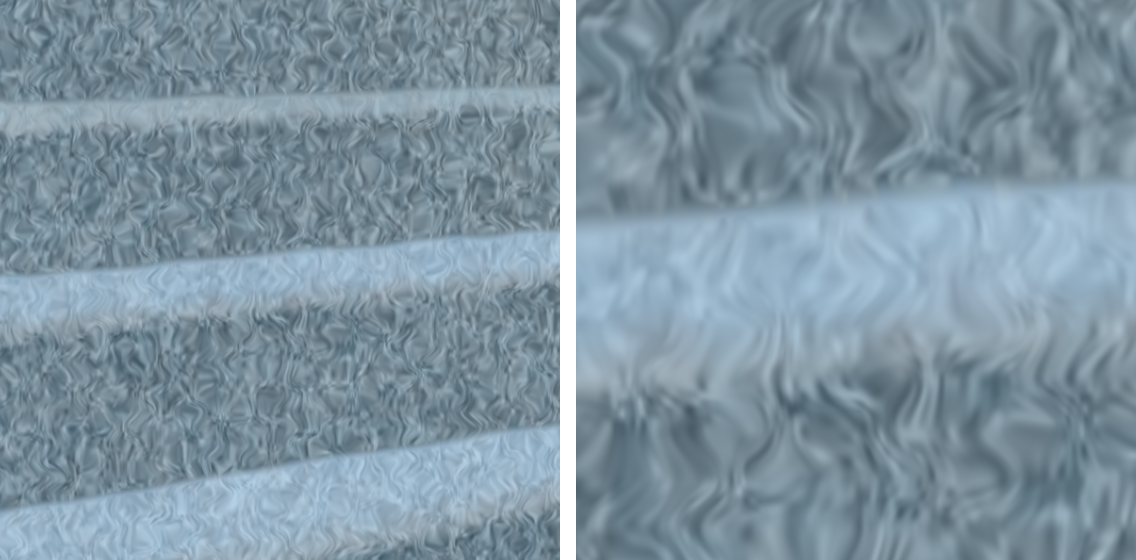
Left: the whole. Right: its middle third, enlarged.
A Shadertoy shader for this texture:

```glsl
// Carpeted steps: three pale treads slant across darker risers, growing
// wider and steeper towards the bottom. Each tread is a soft-edged band,
// and warped, upright value noise gives the pile its woolly grain.

float hash(vec2 p) {
    vec3 q = fract(vec3(p.xyx) * 0.1031);
    q += dot(q, q.yzx + 33.33);
    return fract((q.x + q.y) * q.z);
}

float noise(vec2 p) {
    vec2 cell = floor(p), f = fract(p);
    f = f * f * (3.0 - 2.0 * f);
    return mix(mix(hash(cell), hash(cell + vec2(1, 0)), f.x),
               mix(hash(cell + vec2(0, 1)), hash(cell + vec2(1, 1)), f.x), f.y);
}

// Short upright fibres, bent by a slower noise; centred on zero
float pile(vec2 p) {
    vec2 bend = vec2(noise(p * 34.0), noise(p * 34.0 + 71.0)) - 0.5;
    p += bend * 0.026;
    float tufts = noise(p * vec2(118.0, 62.0) + 13.0);
    float fibres = noise(p * vec2(190.0, 105.0) + 47.0);
    return tufts * 0.58 + fibres * 0.42 - 0.5;
}

void mainImage(out vec4 fragColor, in vec2 fragCoord) {
    vec2 uv = fragCoord / iResolution.xy;
    float grain = pile(uv);
    float patches = noise(uv * vec2(7.0, 9.0) + 5.0) - 0.5;

    // Risers: slate, a little greyer towards the upper right
    vec3 color = mix(vec3(0.445, 0.53, 0.58), vec3(0.47, 0.54, 0.575), uv.x * uv.y);
    color += patches * 0.035;
    float contrast = 0.37;

    // Treads: edges follow the widening perspective of the steps
    float fuzz = grain * 0.014 + (noise(uv * 16.0) - 0.5) * 0.008;
    for (int i = 0; i < 3; i++) {
        float n = float(i);
        float top = 0.814 - 0.2555 * n - 0.0535 * n * n
                  + (0.032 + 0.044 * n + 0.009 * n * n) * uv.x;
        float bottom = 0.762 - 0.288 * n - 0.079 * n * n
                     + (0.043 + 0.023 * n + 0.034 * n * n) * uv.x;
        float y = uv.y + fuzz;
        float soft = 0.013 + 0.005 * n;
        float tread = smoothstep(bottom - soft, bottom + soft, y)
                    * (1.0 - smoothstep(top - 0.009, top + 0.007, y));

        // Blue on top, fading to a warmer grey at the front edge
        float height = clamp((y - bottom) / (top - bottom), 0.0, 1.0);
        vec3 blue = mix(vec3(0.59, 0.675, 0.72), vec3(0.605, 0.71, 0.79), min(n, 1.0));
        vec3 treadColor = mix(vec3(0.575, 0.64, 0.68), blue, smoothstep(0.0, 0.5, height));
        color = mix(color, treadColor + patches * 0.03, tread);
        contrast = mix(contrast, 0.14 + 0.04 * n, tread);

        // Thin shade under the front edge
        float under = (y - bottom + 0.022) / 0.012;
        color -= 0.022 * exp(-under * under);
    }

    // Pile grain, with a faint colour drift between warm and cool
    color += grain * contrast * vec3(0.98, 1.0, 1.0);
    float drift = noise(uv * vec2(38.0, 30.0) + 90.0) - 0.5;
    color += drift * vec3(0.025, 0.0, -0.012);

    fragColor = vec4(clamp(color, 0.0, 1.0), 1.0);
}
```
